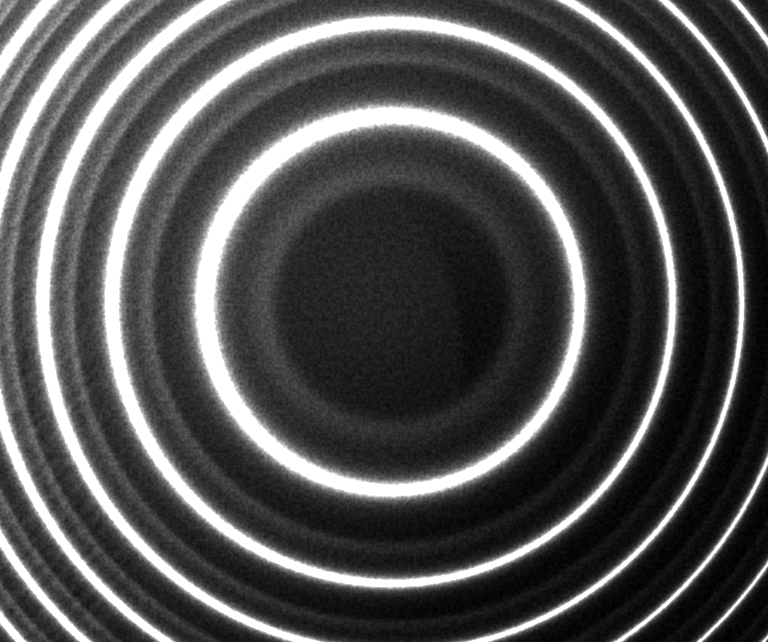
A WebGL 2 fragment shader for this background:

```glsl
#version 300 es
precision highp float;
// Circular interference fringes: bright rings evenly spaced in squared radius,
// with a fainter set between them. An Airy profile shapes the bright rings,
// a slanted illumination lights the upper left, and gradient noise adds grain.

uniform vec2 u_resolution;
out vec4 outColor;

// Lengths are in canvas heights; y points up.
const vec2  CENTER_OFFSET = vec2(0.013, 0.028);  // from the canvas middle
const float FIRST_RING_SQ = 0.0852;              // squared radius of first ring
const float RING_STEP_SQ  = 0.1055;              // squared radius between rings
const float RING_WIDTH    = 0.037;               // half width, in orders
const float RING_GAIN     = 3.1;                 // above 1 saturates the core
const vec2  RING_SLOPE    = vec2(-1.25, 0.6);    // exponential light falloff

const float FAINT_PHASE   = -0.44;               // offset, in orders
const float FAINT_INNER   = 0.06;
const float FAINT_OUTER   = 0.12;
const float FAINT_GAIN    = 0.115;

const float BASE_LIGHT    = 0.07;
const vec2  BASE_SLOPE    = vec2(-0.13, 0.13);

const vec2  GHOST_CENTER  = vec2(-0.22, -0.08);  // arc inside the inner disc
const float GHOST_RADIUS  = 0.323;
const float GHOST_SHADE   = 0.05;

const float GRAIN_SCALE   = 210.0;
const float GRAIN_GAIN    = 0.035;
const float PI            = 3.14159265;

vec2 hashGradient(vec2 cell) {
    vec3 p = fract(cell.xyx * vec3(0.1031, 0.1030, 0.0973));
    p += dot(p, p.yzx + 33.33);
    float angle = 2.0 * PI * fract((p.x + p.y) * p.z);
    return vec2(cos(angle), sin(angle));
}

float gradientNoise(vec2 p) {
    vec2 i = floor(p), f = p - i;
    vec2 u = f * f * f * (f * (f * 6.0 - 15.0) + 10.0);
    float a = dot(hashGradient(i), f);
    float b = dot(hashGradient(i + vec2(1, 0)), f - vec2(1, 0));
    float c = dot(hashGradient(i + vec2(0, 1)), f - vec2(0, 1));
    float d = dot(hashGradient(i + vec2(1, 1)), f - vec2(1, 1));
    return mix(mix(a, b, u.x), mix(c, d, u.x), u.y);
}

// Periodic transmission peak at every whole order.
float airyPeak(float order) {
    float s = sin(PI * order) / (PI * RING_WIDTH);
    return 1.0 / (1.0 + s * s);
}

// Broad peak with a crisp inner side and a soft outer side.
float faintPeak(float order) {
    float d = fract(order + 0.5) - 0.5;
    float x = d / (d < 0.0 ? FAINT_INNER : FAINT_OUTER);
    return exp(-x * x);
}

// Dark crescent outside a faint arc, limited to the inner disc.
float ghostArc(vec2 p) {
    float d = length(p - GHOST_CENTER) - GHOST_RADIUS;
    float shade = smoothstep(-0.015, 0.025, d) * exp(-max(d, 0.0) / 0.08);
    shade *= exp(-pow((p.y + 0.02) / 0.13, 2.0));
    float line = exp(-pow(d / 0.008, 2.0));
    float inside = 1.0 - smoothstep(0.16, 0.21, length(p));
    return inside * (0.012 * line - GHOST_SHADE * shade);
}

void main() {
    vec2 p = (gl_FragCoord.xy - 0.5 * u_resolution) / u_resolution.y - CENTER_OFFSET;
    float radius = length(p);
    float order = (radius * radius - FIRST_RING_SQ) / RING_STEP_SQ;

    // Grain and slanted streaks
    float grain = gradientNoise(p * GRAIN_SCALE)
                + 0.6 * gradientNoise(p * GRAIN_SCALE * 0.47 + 37.0);
    vec2 slant = vec2(p.x + p.y, p.y - p.x) * 0.7071;
    float streak = gradientNoise(slant * vec2(14.0, 95.0) + 11.0);
    float streakGain = 0.09 * smoothstep(-0.25, -0.6, p.x);

    // Rings
    float falloff = exp(dot(RING_SLOPE, p));
    float centerFade = mix(0.55, 1.0, smoothstep(0.0, 0.2, radius));
    float rings = RING_GAIN * airyPeak(order) * centerFade;
    float faint = FAINT_GAIN * faintPeak(order - FAINT_PHASE);
    float light = (rings + faint) * falloff;

    // Background and texture
    light += max(BASE_LIGHT + dot(BASE_SLOPE, p), 0.0);
    light += ghostArc(p);
    light *= 1.0 + 0.22 * grain;
    light += GRAIN_GAIN * grain + streakGain * streak;

    outColor = vec4(vec3(clamp(light, 0.0, 1.0)), 1.0);
}
```
